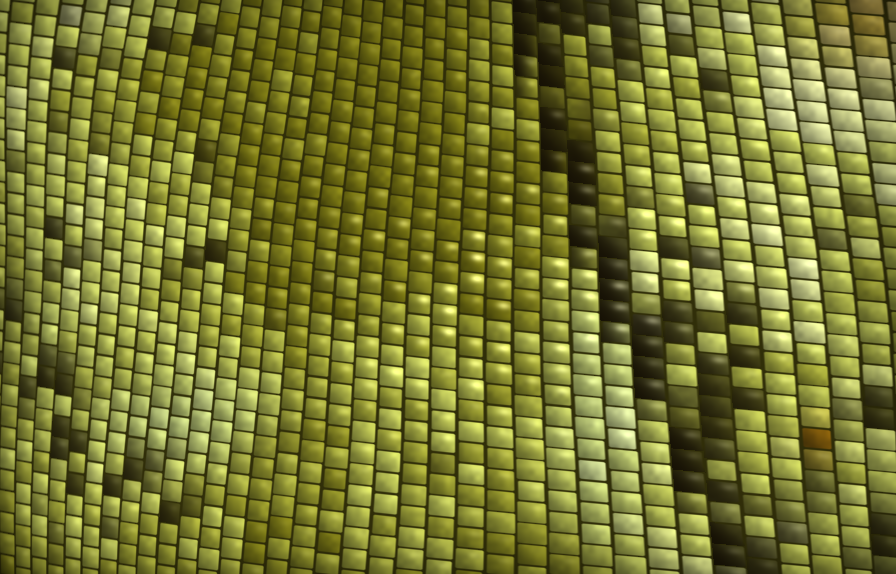
A WebGL 2 fragment shader for this texture:

```glsl
#version 300 es
precision highp float;

uniform vec2 u_resolution;
out vec4 outColor;

#define ROWS 27.0
#define COLUMN_CURVE vec3(58.0, -42.0, 18.7)
#define LEAN 0.07
#define GAP vec2(0.055, 0.042)
#define CORNER 0.08
#define TILT 0.14
#define BAND_WIDTH 0.026
#define SPOT_LEVEL 0.57
#define GLOSS 0.55
#define CONTRAST 0.62

const vec3 DARK = vec3(0.09, 0.07, 0.02);
const vec3 SEAM = vec3(0.19, 0.18, 0.035);
const vec3 MOSS = vec3(0.44, 0.43, 0.07);
const vec3 OLIVE = vec3(0.56, 0.57, 0.18);
const vec3 LIME = vec3(0.69, 0.72, 0.32);
const vec3 PALE = vec3(0.81, 0.83, 0.58);
const vec3 MIST = vec3(0.66, 0.72, 0.49);
const vec3 RUST = vec3(0.52, 0.36, 0.04);

float hash(vec2 p) {
    return fract(sin(dot(p, vec2(127.1, 311.7))) * 43758.5453);
}

float noise(vec2 p) {
    vec2 i = floor(p), f = fract(p);
    f = f * f * (3.0 - 2.0 * f);
    return mix(mix(hash(i), hash(i + vec2(1, 0)), f.x),
               mix(hash(i + vec2(0, 1)), hash(i + vec2(1, 1)), f.x), f.y);
}

float blob(vec2 p, vec2 center, vec2 radius) {
    vec2 d = (p - center) / radius;
    return exp(-dot(d, d));
}

float roundedBox(vec2 p, vec2 halfSize, float radius) {
    vec2 q = abs(p) - halfSize + radius;
    return length(max(q, 0.0)) + min(max(q.x, q.y), 0.0) - radius;
}

// Columns fan out from the center and are narrowest at the left
float columnCoord(vec2 uv) {
    float bend = uv.y * (0.6 + 0.4 * uv.y);
    float x = uv.x + LEAN * sin((uv.x - 0.57) * 5.3) * bend;
    x += 0.002 * sin(uv.y * 9.0 + uv.x * 7.0);
    return dot(COLUMN_CURVE, vec3(x, x * x, x * x * x));
}

// Amount of dark pigment on one scale
float pigment(vec2 center, vec2 cell) {
    float fromBand = center.x - 0.597 - 0.24 * pow(clamp(1.0 - center.y, 0.0, 1.0), 1.4);
    float left = 1.0 - smoothstep(0.12, 0.42, center.x);
    float right = smoothstep(-0.01, 0.03, fromBand)
                * (1.0 - 0.6 * smoothstep(0.15, 0.34, fromBand));
    float spots = 0.6 * noise(cell * vec2(0.6, 0.4)) + 0.4 * hash(cell + 7.0);
    spots -= 0.30 * (1.0 - max(left * 0.9, right));
    float band = 1.0 - smoothstep(BAND_WIDTH * 0.6, BAND_WIDTH * 1.2, abs(fromBand));
    band *= 0.55 + 0.45 * step(0.2, hash(cell + 3.0));
    return max(smoothstep(SPOT_LEVEL, SPOT_LEVEL + 0.2, spots) * 0.85, band);
}

// Broad colour zones of the skin
vec3 skin(vec2 uv, float variation) {
    float light = 0.43 + 0.4 * smoothstep(0.6, 0.75, uv.x)
                + 0.25 * (1.0 - smoothstep(0.05, 0.3, uv.x));
    light -= 0.5 * blob(uv, vec2(0.42, 0.85), vec2(0.2, 0.4));
    light += 0.45 * (variation - 0.5) + 0.7 * (noise(uv * vec2(9.0, 6.0)) - 0.5);
    vec3 color = mix(MOSS, OLIVE, smoothstep(0.0, 0.4, light));
    color = mix(color, LIME, smoothstep(0.35, 0.75, light));
    color = mix(color, PALE, smoothstep(0.75, 1.15, light));
    float mist = blob(uv, vec2(0.20, 0.27), vec2(0.10, 0.08))
               + blob(uv, vec2(0.67, 0.28), vec2(0.05, 0.25))
               + 0.4 * blob(uv, vec2(0.04, 0.45), vec2(0.06, 0.2));
    color = mix(color, MIST, clamp(mist, 0.0, 1.0) * 0.65);
    float rust = blob(uv, vec2(0.91, 0.23), vec2(0.02, 0.035))
               + 0.6 * blob(uv, vec2(0.97, 0.98), vec2(0.07, 0.1));
    return mix(color, RUST, clamp(rust, 0.0, 1.0));
}

void main() {
    vec2 uv = gl_FragCoord.xy / u_resolution;

    // Staggered grid of scales
    float column = columnCoord(uv);
    float id = floor(column);
    float x = column - id;
    float row = uv.y * ROWS + 0.5 * mod(id, 2.0) + 0.35 * hash(vec2(id, 1.0));
    row += TILT * (x - 0.5);
    vec2 cell = vec2(id, floor(row));
    vec2 f = vec2(x, fract(row));
    float spread = dot(COLUMN_CURVE, vec3(1.0, 2.0 * uv.x, 3.0 * uv.x * uv.x));
    vec2 density = vec2(spread, ROWS);
    vec2 center = uv - (f - 0.5) / density;

    // Outline with uneven seams
    vec2 gap = GAP * (0.6 + 0.8 * hash(cell + 11.0));
    float d = roundedBox(f - 0.5, 0.5 - gap, CORNER);
    float aa = max(density.x / u_resolution.x, density.y / u_resolution.y) * 0.9;
    float body = 1.0 - smoothstep(-aa, aa, d);

    // Scale colour, relief and dark pigment
    vec3 color = skin(center, hash(cell));
    float relief = smoothstep(0.0, 1.0, 0.55 * f.x + 0.45 * f.y);
    color *= 0.95 + CONTRAST * (relief - 0.5);
    color *= 0.92 + 0.16 * noise(uv * vec2(150.0, 96.0));
    color = mix(color, DARK, pigment(center, cell) * mix(1.0, 0.75, relief));

    // Wet highlight on the upper right of each scale
    float glossZone = 0.2 + 0.9 * blob(uv, vec2(0.53, 0.52), vec2(0.15, 0.2))
                    + 0.4 * blob(uv, vec2(0.78, 0.55), vec2(0.15, 0.3));
    float shine = blob(f, vec2(0.68, 0.72), vec2(0.24, 0.17)) * hash(cell + 5.0);
    color += GLOSS * glossZone * shine * vec3(0.95, 0.95, 0.85);

    // Seams and darkened rim
    color = mix(min(SEAM, color), color, body);
    vec2 rim = abs(uv - 0.5) * 2.0;
    color *= 1.0 - 0.2 * pow(rim.x, 10.0) - 0.2 * pow(rim.y, 10.0);
    outColor = vec4(color, 1.0);
}
```
